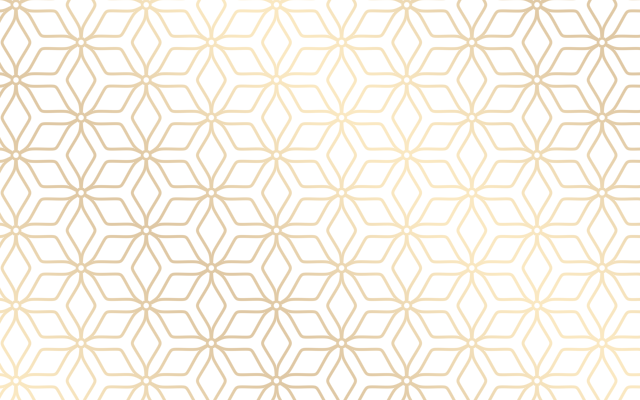
This pattern is drawn by a WebGL 2 fragment shader. Its source:

```glsl
#version 300 es
precision highp float;
// Gold outline petals along the edges of a triangular lattice, on white.

#define PERIOD 0.188          // hub spacing, in canvas heights
#define HUB_ORIGIN vec2(0.854, 0.518)
#define LINE_HALF 0.0195      // lengths below are in hub spacings
#define STEM_LENGTH 0.185
#define STEM_BLEND 0.06
#define PETAL_SLOPE 0.64
#define CORNER_ROUND 0.03
#define HUB_OUTER 0.072
#define HUB_INNER 0.036
#define SHEEN_PERIOD 1.63
#define LIGHT_GOLD vec3(0.98, 0.91, 0.76)
#define DARK_GOLD vec3(0.875, 0.785, 0.645)

uniform vec2 u_resolution;
out vec4 fragColor;

const float ROW_HEIGHT = 0.8660254;
const float PI = 3.14159265;

// Half width of a petal; x is measured from its middle, hubs lie at +-0.5.
float petalHalfWidth(float x) {
    float fromHub = 0.5 - sqrt(x * x + CORNER_ROUND * CORNER_ROUND);
    float t = fromHub - STEM_LENGTH;
    return 0.5 * PETAL_SLOPE * (t + sqrt(t * t + STEM_BLEND * STEM_BLEND));
}

// Approximate distance to the petal outline, corrected for its slope.
float petalDistance(vec2 p) {
    const float STEP = 0.004;
    float slope = (petalHalfWidth(p.x + STEP) - petalHalfWidth(p.x - STEP)) / (2.0 * STEP);
    return abs(abs(p.y) - petalHalfWidth(p.x)) / sqrt(1.0 + slope * slope);
}

// Distances to the nearest petal outline (x) and hub centre (y).
vec2 latticeDistances(vec2 p) {
    vec2 nearest = vec2(1.0);
    for (int i = 0; i < 3; i++) {
        float angle = PI / 6.0 + float(i) * PI / 3.0;
        float c = cos(angle), s = sin(angle);
        vec2 q = vec2(c * p.x + s * p.y, c * p.y - s * p.x);
        float row = round(q.y / ROW_HEIGHT);
        q -= vec2(0.5, ROW_HEIGHT) * row;
        vec2 fromMiddle = vec2(fract(q.x) - 0.5, q.y);
        vec2 fromHub = vec2(q.x - round(q.x), q.y);
        nearest = min(nearest, vec2(petalDistance(fromMiddle), length(fromHub)));
    }
    return nearest;
}

void main() {
    vec2 uv = gl_FragCoord.xy / u_resolution.y;
    vec2 dist = latticeDistances((uv - HUB_ORIGIN) / PERIOD);
    float pixel = 1.0 / (u_resolution.y * PERIOD);

    // Petal lines joined to pierced hubs
    float shape = min(dist.x - LINE_HALF, dist.y - HUB_OUTER);
    shape = max(shape, HUB_INNER - dist.y);
    float ink = smoothstep(0.75, -0.75, shape / pixel);

    // Diagonal metallic sheen
    float sheen = 0.5 + 0.5 * cos(2.0 * PI * (uv.x + uv.y - 1.62) / SHEEN_PERIOD);
    vec3 gold = mix(DARK_GOLD, LIGHT_GOLD, sheen);

    fragColor = vec4(mix(vec3(1.0), gold, ink), 1.0);
}
```
